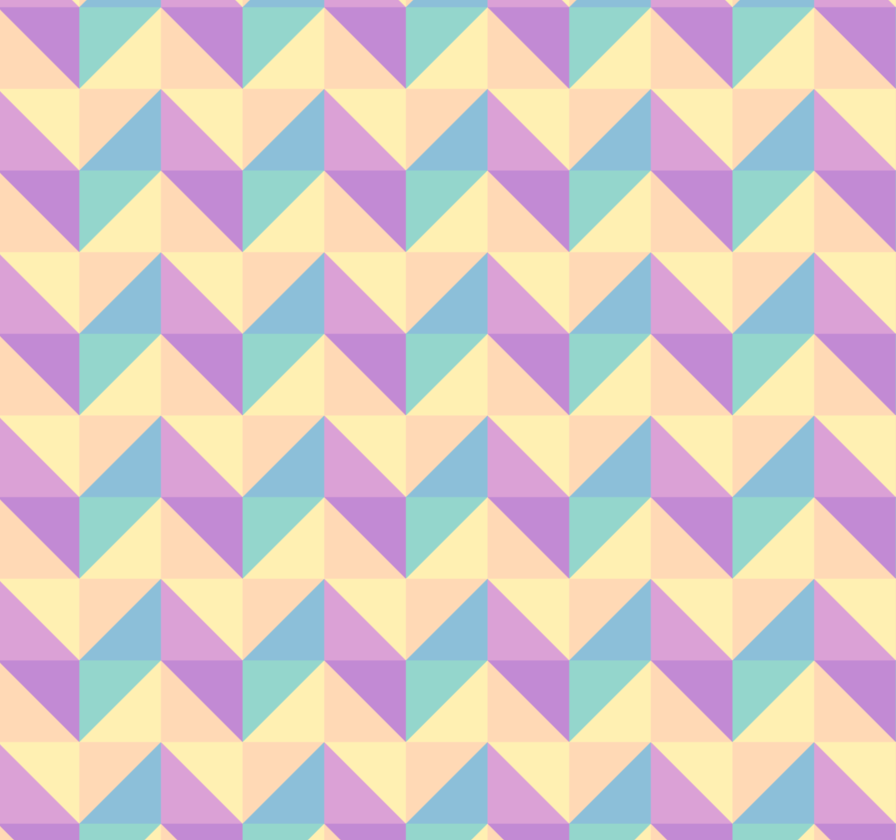
Give the GLSL for this pattern, as a Shadertoy shader.

```glsl
const vec3 PEACH = vec3(1.00, 0.85, 0.71);
const vec3 CREAM = vec3(1.00, 0.94, 0.70);
const vec3 PINK = vec3(0.86, 0.63, 0.84);
const vec3 PURPLE = vec3(0.76, 0.54, 0.83);
const vec3 TEAL = vec3(0.58, 0.84, 0.80);
const vec3 BLUE = vec3(0.55, 0.75, 0.85);

// Soft coverage of the positive side of a signed distance
float cover(float d, float soft) {
    return smoothstep(-soft, soft, d);
}

// Signed distance to alternating unit bands, positive on [0,1] of each period 2
float bands(float x) {
    return 0.5 - abs(mod(x + 0.5, 2.0) - 1.0);
}

void mainImage(out vec4 fragColor, in vec2 fragCoord) {
    // Square cells, two by two per repeat
    vec2 p = (fragCoord / iResolution.y - vec2(-0.0028, 0.0194)) / 0.0972;
    float soft = 1.0 / (0.0972 * iResolution.y);

    float left = cover(bands(p.x), soft);
    float lower = cover(bands(p.y), soft);

    // Mirrored diagonals form a zigzag through each row
    float zigzag = abs(mod(p.x + 1.0, 2.0) - 1.0);
    vec2 rowY = mod(p.y + vec2(0.5, -0.5), 2.0) - 0.5;
    vec2 diagonal = (zigzag + rowY - 1.0) * 0.7071;
    float aboveLower = cover(diagonal.x, soft);
    float aboveUpper = cover(diagonal.y, soft);

    // Two triangles per cell, cells joined into rows
    vec3 lowerRow = mix(mix(BLUE, PEACH, aboveLower), mix(PINK, CREAM, aboveLower), left);
    vec3 upperRow = mix(mix(CREAM, TEAL, aboveUpper), mix(PEACH, PURPLE, aboveUpper), left);

    fragColor = vec4(mix(upperRow, lowerRow, lower), 1.0);
}
```
